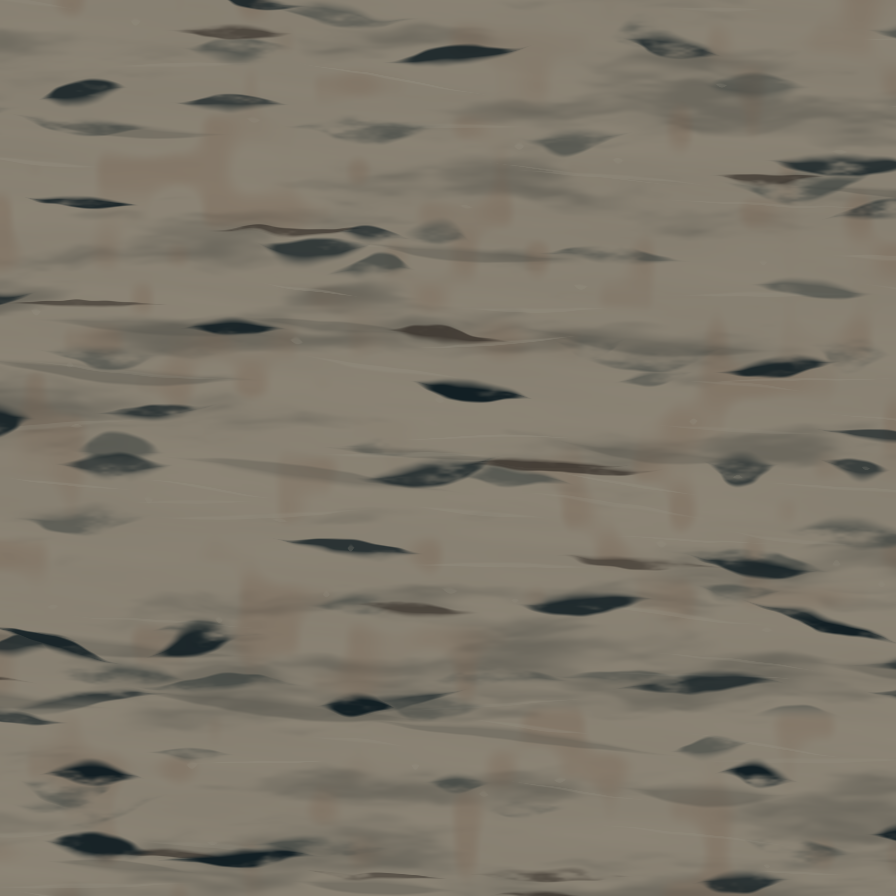
A Shadertoy shader for this texture:

```glsl
// Weathered grey-beige surface with soft horizontal folds, smudges and dark teal slivers.

const vec3 STONE = vec3(0.535, 0.506, 0.450);
const vec3 PALE  = vec3(0.585, 0.565, 0.510);
const vec3 SHADE = vec3(0.290, 0.290, 0.265);
const vec3 SMOKE = vec3(0.235, 0.260, 0.250);
const vec3 BROWN = vec3(0.225, 0.200, 0.175);
const vec3 BLUSH = vec3(0.460, 0.365, 0.295);
const vec3 TEAL  = vec3(0.065, 0.115, 0.135);

float hash(vec2 p) {
    vec3 q = fract(p.xyx * 0.1031);
    q += dot(q, q.yzx + 33.33);
    return fract((q.x + q.y) * q.z);
}

float noise(vec2 p) {
    vec2 i = floor(p), f = fract(p);
    f = f * f * (3.0 - 2.0 * f);
    float low = mix(hash(i), hash(i + vec2(1, 0)), f.x);
    float high = mix(hash(i + vec2(0, 1)), hash(i + vec2(1, 1)), f.x);
    return mix(low, high, f.y);
}

float fbm(vec2 p) {
    float sum = 0.0, amplitude = 0.533;
    for (int i = 0; i < 4; i++) {
        sum += amplitude * noise(p);
        p = p * 2.03 + 17.3;
        amplitude *= 0.5;
    }
    return sum;
}

// Bent lens with pointed tips, crisp on one long edge and soft on the other
float sliver(vec2 p, vec2 halfSize, float bend, float side) {
    vec2 q = p / halfSize;
    float taper = max(1.0 - q.x * q.x, 0.0);
    q.y -= bend * (taper - 0.5);
    float softness = mix(0.3, 0.95, smoothstep(-0.4, 0.4, q.y * side));
    return smoothstep(0.0, softness, taper * taper - abs(q.y));
}

// Slivers in jittered cells; halfSize is the largest size and must fit a cell
float scatter(vec2 p, vec2 cell, vec2 halfSize, float density, float tilt, float spread, float seed) {
    vec2 home = floor(p / cell);
    float mask = 0.0;
    for (int y = -1; y <= 1; y++)
    for (int x = -1; x <= 1; x++) {
        vec2 id = home + vec2(x, y);
        vec2 key = id + seed;
        if (hash(key + 91.7) > density) continue;
        vec2 jitter = vec2(hash(key + 13.1), hash(key + 37.9));
        vec2 d = p - (id + jitter) * cell;
        d.y -= d.x * (tilt + spread * (hash(key + 53.3) - 0.5));
        vec2 size = halfSize * mix(vec2(0.4), vec2(1.0), vec2(hash(key + 71.3), hash(key + 29.7)));
        float bend = 1.4 * (hash(key + 5.9) - 0.5);
        float side = hash(key + 83.1) < 0.6 ? 1.0 : -1.0;
        float strength = mix(0.6, 1.0, hash(key + 47.7));
        mask = max(mask, strength * sliver(d, size, bend, side));
    }
    return mask;
}

// Uneven displacement that makes mark outlines wander
vec2 warp(vec2 p) {
    vec2 broad = vec2(fbm(p * vec2(7, 16) + 4.0), fbm(p * vec2(7, 16) + 61.0)) - 0.5;
    float ragged = noise(p * vec2(28, 55) + 23.0) - 0.5;
    return p + broad * vec2(0.05, 0.022) + vec2(0.008, 0.004) * ragged;
}

void mainImage(out vec4 fragColor, in vec2 fragCoord) {
    vec2 uv = fragCoord / iResolution.y;
    vec2 p = warp(uv);
    vec2 sheared = uv + vec2(0.0, 0.09 * uv.x);
    float grain = fbm(uv * vec2(16, 48) + 7.0);
    float lowerBand = exp(-pow((uv.y - 0.27) / 0.07, 2.0));

    // Base with broad streaks and faint warm blotches
    vec3 color = STONE * (0.97 + 0.06 * fbm(sheared * vec2(4, 30)));
    float streaks = smoothstep(0.5, 0.82, fbm(p * vec2(5, 24) + 31.0));
    color = mix(color, SHADE, 0.45 * streaks);
    float blotches = smoothstep(0.6, 0.95, noise(uv * vec2(25, 21) + 9.0));
    color = mix(color, BLUSH, 0.28 * blotches);

    // Long folds slanting down to the right, with pale creases
    vec2 foldPoint = mix(uv, p, 0.35);
    float folds = scatter(foldPoint, vec2(0.36, 0.085), vec2(0.24, 0.017), 0.55, -0.09, 0.08, 11.0);
    color = mix(color, SHADE, 0.38 * folds);
    float creases = scatter(foldPoint, vec2(0.22, 0.05), vec2(0.16, 0.004), 0.6, -0.05, 0.25, 140.0);
    color = mix(color, PALE, 0.35 * creases);

    // Broken grey smudges and thin brown scratches
    float smudges = scatter(p, vec2(0.18, 0.06), vec2(0.12, 0.024), 0.42, -0.02, 0.2, 220.0);
    color = mix(color, SMOKE, 0.75 * smudges * smoothstep(0.25, 0.7, grain));
    float scratches = scatter(p, vec2(0.24, 0.08), vec2(0.13, 0.010), 0.32, -0.01, 0.12, 330.0);
    color = mix(color, BROWN, 0.85 * scratches * smoothstep(0.2, 0.55, grain));

    // Dark slivers, crowded and steeper in the lower band
    float slivers = scatter(p, vec2(0.19, 0.07), vec2(0.11, 0.021), 0.34, 0.0, 0.3, 410.0);
    float crowd = scatter(p, vec2(0.19, 0.07), vec2(0.14, 0.022), 0.6, -0.05, 0.6, 520.0);
    float dark = max(slivers, crowd * smoothstep(0.3, 0.8, lowerBand));
    color = mix(color, TEAL, dark * smoothstep(0.08, 0.5, grain));

    // Small pale flecks
    float flecks = scatter(uv, vec2(0.09, 0.07), vec2(0.012, 0.006), 0.3, -0.05, 0.3, 630.0);
    color = mix(color, PALE, 0.3 * flecks);

    fragColor = vec4(color, 1.0);
}
```
